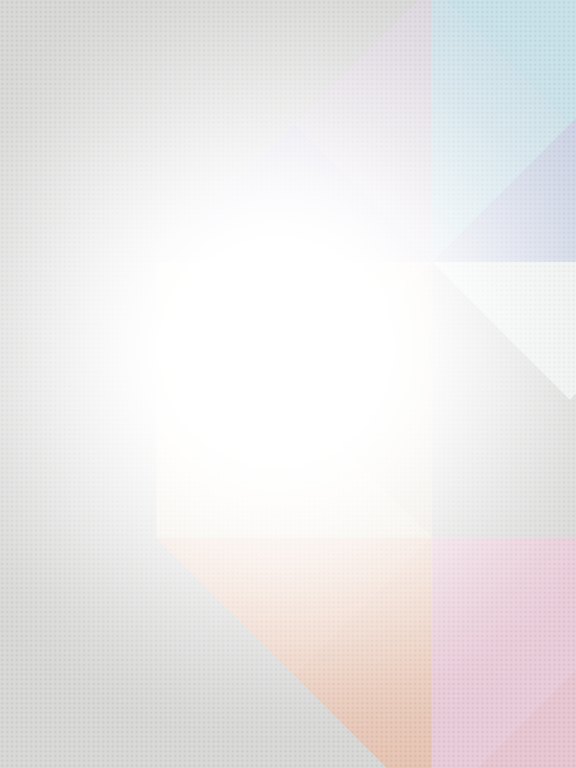
Reproduce this background procedurally as a Shadertoy shader.

```glsl
// Pale pastel triangles on grey dotted paper, washed out by a round white glow.

const vec3 GREY     = vec3(0.850, 0.850, 0.848);
const vec3 LILAC    = vec3(0.870, 0.845, 0.880);
const vec3 LAVENDER = vec3(0.835, 0.825, 0.895);
const vec3 SKY      = vec3(0.810, 0.885, 0.915);
const vec3 CYAN     = vec3(0.790, 0.885, 0.915);
const vec3 IRIS     = vec3(0.800, 0.825, 0.895);
const vec3 MINT     = vec3(0.920, 0.938, 0.932);
const vec3 CREAM    = vec3(0.945, 0.915, 0.870);
const vec3 SAND     = vec3(0.915, 0.885, 0.845);
const vec3 PEACH    = vec3(0.945, 0.850, 0.800);
const vec3 APRICOT  = vec3(0.915, 0.785, 0.720);
const vec3 PINK     = vec3(0.915, 0.805, 0.855);
const vec3 ROSE     = vec3(0.910, 0.785, 0.825);

const vec2 NODE = vec2(0.5625, 0.659);        // lattice corner, in canvas heights
const float CELL = 0.359;                     // lattice square side
const vec2 GLOW_CENTRE = vec2(0.362, 0.547);

// Soft half plane: 1 where d is positive.
float side(float d, float blur) {
    return smoothstep(-blur, blur, d);
}

// Soft interval: 1 where x lies between lo and hi.
float band(float x, float lo, float hi, float blur) {
    return side(x - lo, blur) * side(hi - x, blur);
}

// Coloured facets; u is measured in lattice squares from NODE.
vec3 facets(vec2 u, float blur) {
    float sum = u.x + u.y;
    float diff = u.x - u.y;
    float right = side(u.x, blur);
    float left = 1.0 - right;
    float top = side(u.y, blur);
    float bottom = side(-1.0 - u.y, blur);
    float middle = band(u.y, -1.0, 0.0, blur);
    vec3 col = GREY;

    // Upper left: lilac wedge and lavender roof
    float wedge = left * top * side(diff + 1.0, blur);
    col = mix(col, mix(LAVENDER, LILAC, side(sum, blur)), wedge);

    // Upper right: blue panel with two diagonal folds
    vec3 blue = mix(SKY, CYAN, side(sum - 1.0, blur));
    blue = mix(blue, IRIS, side(diff, blur));
    col = mix(col, blue, right * top);

    // Middle: cream square with a folded side, and a mint triangle
    float fold = side(sum, blur) + side(diff - 1.0, blur);
    float square = middle * band(u.x, -1.0, 0.0, blur);
    float sideFold = side(u.x + 0.5, blur) * side(diff, blur) * side(sum + 1.0, blur);
    col = mix(col, mix(CREAM, SAND, sideFold), square);
    float mint = right * middle * side(sum, blur) * side(1.0 - diff, blur);
    col = mix(col, MINT, mint);

    // Lower left: peach triangle, deepening downwards
    float depth = smoothstep(-1.1, -1.8, u.y) ;
    depth = clamp((-1.1 - u.y) / 0.7, 0.0, 1.0);
    vec3 peach = mix(PEACH, APRICOT, depth);
    peach -= 0.008 * side(diff - 1.0, blur);
    col = mix(col, peach, left * bottom * side(sum + 2.0, blur));

    // Lower right: pink panel with a rose corner
    vec3 pink = mix(PINK, ROSE, side(diff - 2.0, blur));
    return mix(col, pink, right * bottom);
}

// Regular grid of small soft dots.
float dots(vec2 p, float perHeight) {
    vec2 c = fract(p * perHeight) - 0.5;
    return 1.0 - smoothstep(0.1, 0.45, length(c));
}

// White light: a broad falloff around a crisp solid disc.
float glow(float r, float blur) {
    float halo = 1.0 - smoothstep(0.12, 0.54, r);
    return max(halo, side(0.147 - r, blur));
}

void mainImage(out vec4 fragColor, in vec2 fragCoord) {
    vec2 p = fragCoord / iResolution.y;
    float pixel = 0.7 / iResolution.y;

    vec3 col = facets((p - NODE) / CELL, pixel / CELL);
    col -= 0.045 * dots(p, 160.0);
    col = mix(col, vec3(1.0), glow(distance(p, GLOW_CENTRE), pixel * 2.0));

    fragColor = vec4(col, 1.0);
}
```
